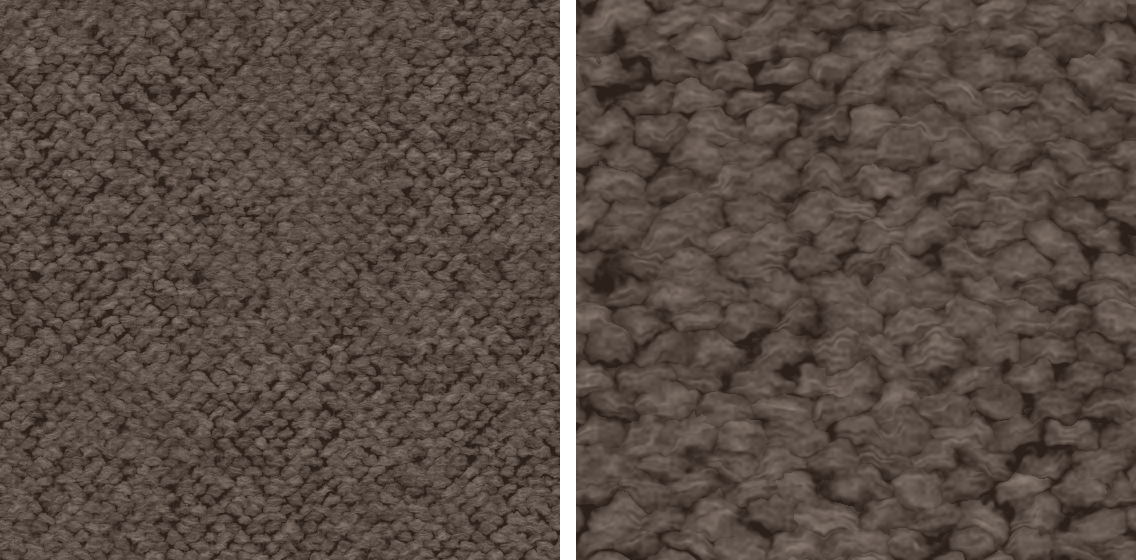
Left: the whole. Right: its middle third, enlarged.
Write a WebGL 1 fragment shader that draws this texture.

```glsl
precision highp float;
uniform vec2 u_resolution;

float hash(vec2 p) {
  return fract(sin(dot(p, vec2(127.1, 311.7))) * 43758.5453);
}

float noise(vec2 p) {
  vec2 i = floor(p), f = fract(p);
  f = f * f * (3.0 - 2.0 * f);
  return mix(mix(hash(i), hash(i + vec2(1.0, 0.0)), f.x),
             mix(hash(i + vec2(0.0, 1.0)), hash(i + 1.0), f.x), f.y);
}

// Yarn loops in a brick layout: x = height, y = tone, z = fibre, w = slope
vec4 yarnLoops(vec2 uv) {
  vec2 grid = uv * vec2(31.0, 60.0);
  float row = floor(grid.y);
  vec4 top = vec4(-1.0, 0.5, 0.5, 0.0);
  for (int j = -1; j <= 1; j++) {
    float y = row + float(j);
    float shift = 0.5 * mod(y, 2.0);
    float column = floor(grid.x - shift);
    for (int i = -1; i <= 1; i++) {
      vec2 cell = vec2(column + float(i), y);
      float tone = hash(cell + 3.7);
      vec2 jitter = vec2(hash(cell + 11.3), hash(cell + 27.9)) - 0.5;
      vec2 q = grid - cell - vec2(shift + 0.5, 0.5) - jitter * vec2(0.36, 0.26);
      // Each loop leans a little and bends down at its ends
      float lean = (hash(cell + 41.1) - 0.4) * 1.1;
      q.y += q.x * q.x * 0.6 - q.x * lean;
      vec2 radius = vec2(0.57, 0.68) * (0.9 + 0.22 * hash(cell + 53.6));
      vec2 e = q / radius;
      float height = 1.0 - dot(e, e) + 0.2 * (tone - 0.5);
      if (height > top.x) {
        float fibre = noise(q * vec2(3.2, 6.5) + cell * 17.0);
        top = vec4(height, tone, fibre, e.y);
      }
    }
  }
  return top;
}

void main() {
  vec2 uv = gl_FragCoord.xy / u_resolution;

  // Uneven weave and frayed outlines
  vec2 warped = uv + 0.005 * (vec2(noise(uv * 9.0), noise(uv * 9.0 + 40.0)) - 0.5);
  warped += 0.009 * (vec2(noise(uv * 75.0), noise(uv * 75.0 + 70.0)) - 0.5);
  warped += 0.004 * (vec2(noise(uv * 210.0), noise(uv * 210.0 + 90.0)) - 0.5);
  vec4 yarn = yarnLoops(warped);

  // Broad worn patches flatten the relief
  float wear = 0.5 * noise(uv * 4.0 + 8.0) + 0.5 * noise(uv * 13.0 + 5.0);
  float relief = mix(0.75, 1.15, smoothstep(0.25, 0.75, wear));

  float height = clamp(yarn.x, -0.1, 1.0);
  float shade = (height - 0.66) * 0.14;
  shade += (yarn.y - 0.5) * 0.06 + yarn.w * 0.028;

  // Narrow gaps with upright warp threads
  float gap = 1.0 - smoothstep(0.0, 0.45, yarn.x);
  float thread = noise(uv * vec2(270.0, 70.0));
  float depth = smoothstep(0.3, 0.8, noise(uv * vec2(95.0, 60.0) + 19.0));
  shade += gap * (0.13 * (thread - 0.5) - 0.03 - 0.08 * depth);
  shade *= relief;

  // Fibres along the loops, strongest on their crowns, then fine fuzz
  shade += (yarn.z - 0.5) * (0.07 + 0.08 * max(height, 0.0));
  shade += (noise(uv * vec2(130.0, 290.0)) - 0.5) * 0.08;
  shade += (noise(uv * 420.0 + 31.0) - 0.5) * 0.07;
  shade += (noise(uv * 6.0 + 60.0) - 0.5) * 0.015 + 0.008;

  vec3 brown = vec3(0.35, 0.30, 0.27);
  vec3 color = brown + clamp(shade, -0.18, 0.22) * vec3(1.0, 0.97, 0.93);
  gl_FragColor = vec4(color, 1.0);
}
```
